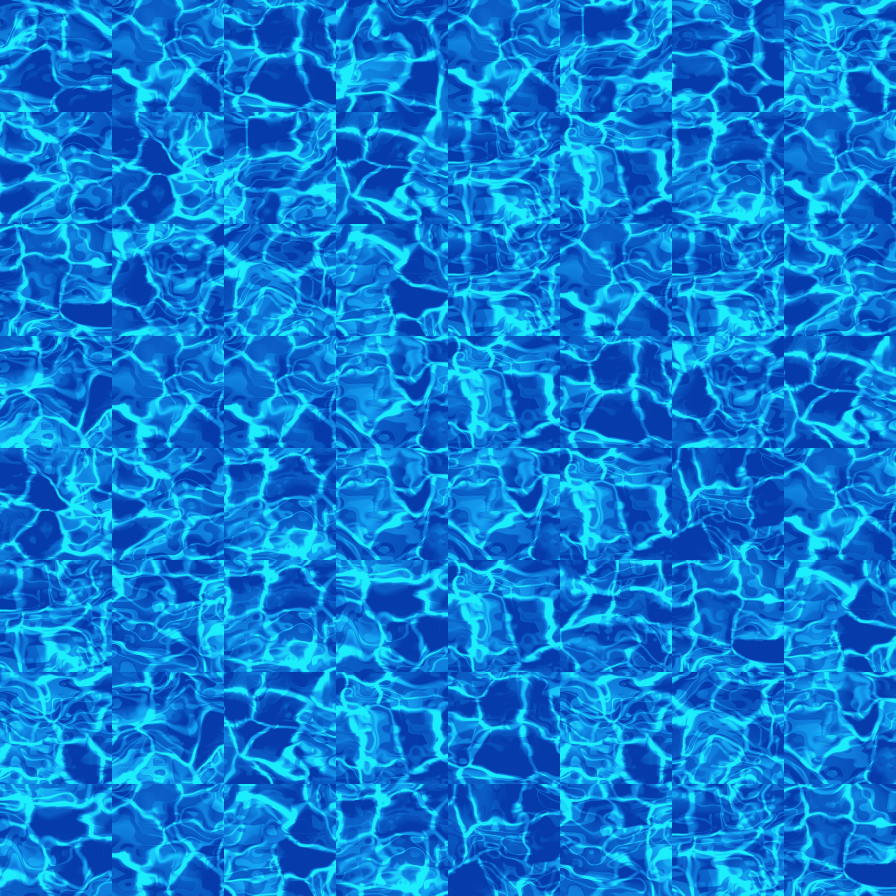
A Shadertoy shader for this texture:

```glsl
const float TILES = 8.0;                  // patches across and down
const float VARIANTS = 28.0;              // distinct patches to draw from
const vec2 POOL_FREQ = vec2(2.4, 2.9);    // large cells per patch
const vec2 RIPPLE_FREQ = vec2(4.2, 8.5);  // fine folds per patch
const vec2 FACET_FREQ = vec2(5.0, 10.0);  // flat glints per patch
const float LINE_THIN = 0.06;             // cell border widths, in cells
const float LINE_WIDE = 0.17;
const float FOLD_WIDTH = 0.10;            // fine fold width, in noise value
const float BASE_LIGHT = 0.36;
const int SAMPLES = 2;                    // subsamples per axis

const vec3 NAVY  = vec3(0.02, 0.23, 0.67);
const vec3 ROYAL = vec3(0.04, 0.36, 0.77);
const vec3 AZURE = vec3(0.06, 0.50, 0.87);
const vec3 SKY   = vec3(0.08, 0.64, 0.95);
const vec3 AQUA  = vec3(0.10, 0.78, 0.97);
const vec3 CYAN  = vec3(0.11, 0.93, 0.99);

vec2 hash22(vec2 p) {
    vec3 q = fract(p.xyx * vec3(0.1031, 0.1030, 0.0973));
    q += dot(q, q.yzx + 33.33);
    return fract((q.xx + q.yz) * q.zy);
}

vec2 noise2(vec2 p) {
    vec2 i = floor(p), f = fract(p);
    f = f * f * (3.0 - 2.0 * f);
    return mix(mix(hash22(i), hash22(i + vec2(1, 0)), f.x),
               mix(hash22(i + vec2(0, 1)), hash22(i + vec2(1, 1)), f.x), f.y);
}

// Voronoi: x = distance to the border, y = random value of the cell
vec2 cells(vec2 p) {
    vec2 i = floor(p), f = fract(p);
    vec2 nearest = vec2(0.0), owner = vec2(0.0);
    float best = 8.0, border = 8.0;
    for (int y = -1; y <= 1; y++)
    for (int x = -1; x <= 1; x++) {
        vec2 g = vec2(x, y);
        vec2 r = g + 0.1 + 0.8 * hash22(i + g) - f;
        float d = dot(r, r);
        if (d < best) { best = d; nearest = r; owner = i + g; }
    }
    for (int y = -1; y <= 1; y++)
    for (int x = -1; x <= 1; x++) {
        vec2 g = vec2(x, y);
        vec2 r = g + 0.1 + 0.8 * hash22(i + g) - f;
        vec2 gap = r - nearest;
        if (dot(gap, gap) > 0.0001)
            border = min(border, dot(0.5 * (r + nearest), normalize(gap)));
    }
    return vec2(border, hash22(owner + 71.0).x);
}

// Brightness of the water; calm sets the share of dark open pools
float waterLight(vec2 p, float calm) {
    vec2 bend = noise2(p * 3.0) - 0.5;
    vec2 shiver = noise2(p * vec2(7.0, 10.0) + 40.0) - 0.5;
    vec2 q = p + 0.24 * bend + 0.09 * shiver;

    // Bright net around the large cells
    vec2 cell = cells(q * POOL_FREQ);
    vec2 vary = noise2(p * 5.0 + 90.0);
    float width = mix(LINE_THIN, LINE_WIDE, vary.x * vary.x);
    float net = (1.0 - smoothstep(0.2 * width, width, cell.x)) * mix(0.55, 1.1, vary.y);
    float pool = step(cell.y, calm) * smoothstep(0.04, 0.16, cell.x);

    // Thin folds along the contours of stretched noise
    vec2 ripple = noise2(q * RIPPLE_FREQ + 1.5 * bend + 130.0);
    vec2 fold = 1.0 - smoothstep(vec2(0.0), vec2(FOLD_WIDTH), abs(ripple - 0.5));
    float folds = max(fold.x, 0.8 * fold.y) * (1.0 - 0.85 * pool);

    // Crisp flat facets and soft depth
    vec2 facet = smoothstep(vec2(0.52), vec2(0.60), noise2(q * FACET_FREQ + 3.0 * shiver + 210.0));
    float facets = (facet.x - 0.5) * 0.24 + (facet.y - 0.5) * 0.12;
    float depth = noise2(q * vec2(3.0, 6.0) + 300.0).x - 0.5;

    return BASE_LIGHT + 0.55 * depth + facets * (1.0 - 0.45 * pool)
         + 0.55 * net + 0.36 * folds - 0.20 * pool;
}

vec3 waterColor(float light) {
    vec3 c = mix(NAVY, ROYAL, smoothstep(0.09, 0.29, light));
    c = mix(c, AZURE, smoothstep(0.29, 0.51, light));
    c = mix(c, SKY, smoothstep(0.51, 0.68, light));
    c = mix(c, AQUA, smoothstep(0.68, 0.82, light));
    return mix(c, CYAN, smoothstep(0.82, 0.94, light));
}

// Each grid square shows one of the patch variants, cut at its edges
vec3 patchwork(vec2 uv) {
    vec2 grid = uv * TILES;
    float variant = floor(hash22(floor(grid) + 5.0).x * VARIANTS);
    float calm = mix(0.15, 0.70, hash22(vec2(variant, 9.0)).y);
    return waterColor(waterLight(fract(grid) + variant * vec2(7.0, 3.0), calm));
}

void mainImage(out vec4 fragColor, in vec2 fragCoord) {
    vec3 sum = vec3(0.0);
    for (int y = 0; y < SAMPLES; y++)
    for (int x = 0; x < SAMPLES; x++) {
        vec2 jitter = (vec2(x, y) + 0.5) / float(SAMPLES) - 0.5;
        sum += patchwork((fragCoord + jitter) / iResolution.xy);
    }
    fragColor = vec4(sum / float(SAMPLES * SAMPLES), 1.0);
}
```
